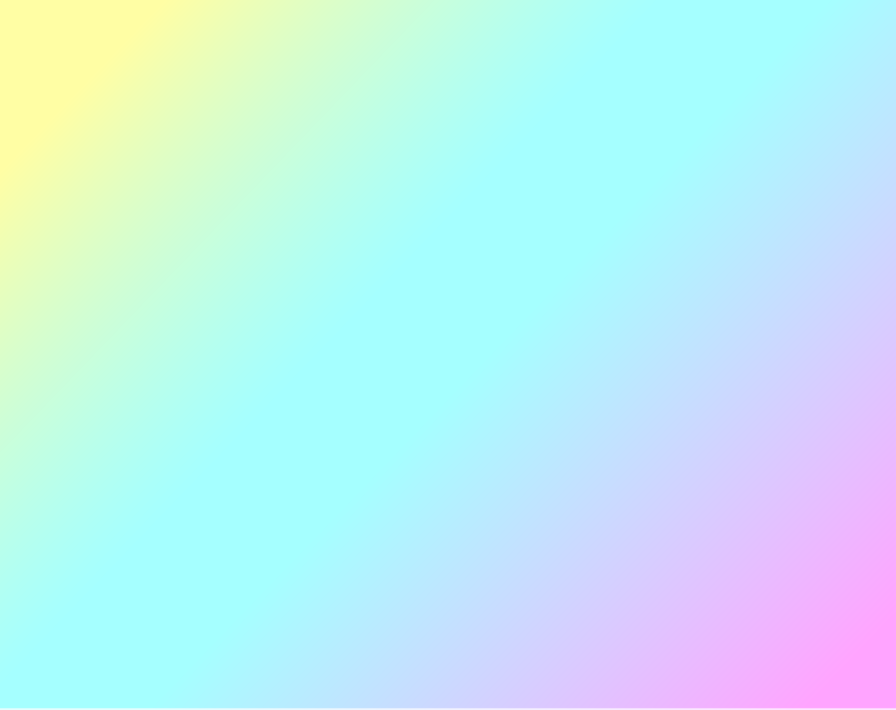
Give the GLSL for this background, as a Shadertoy shader.

```glsl
const vec3 YELLOW = vec3(1.0, 0.995, 0.645);
const vec3 CYAN = vec3(0.647, 1.0, 1.0);
const vec3 PINK = vec3(1.0, 0.645, 1.0);

// Linear ramp from 0 to 1 between two stops
float ramp(float start, float end, float t) {
    return clamp((t - start) / (end - start), 0.0, 1.0);
}

void mainImage(out vec4 fragColor, in vec2 fragCoord) {
    // Position from the top left corner, in canvas heights
    vec2 pos = vec2(fragCoord.x, iResolution.y - fragCoord.y) / iResolution.y;
    float aspect = iResolution.x / iResolution.y;

    // Slightly steep diagonal: 0 at the top left, 1 at the bottom right
    vec2 slope = vec2(1.0, 0.96);
    float diagonal = dot(pos, slope) / dot(vec2(aspect, 1.0), slope);

    // Pastel stops; yellow eases softly into the cyan band
    float yellowLeft = pow(1.0 - ramp(0.105, 0.42, diagonal), 1.2);
    vec3 color = mix(CYAN, YELLOW, yellowLeft);
    color = mix(color, PINK, ramp(0.525, 0.94, diagonal));

    // Thin pale line along the bottom edge
    float lineWidth = 0.0025;
    float edge = 1.0 - smoothstep(0.5, 1.5, (1.0 - pos.y) / lineWidth);
    color = mix(color, vec3(1.0), 0.7 * edge);

    fragColor = vec4(color, 1.0);
}
```
